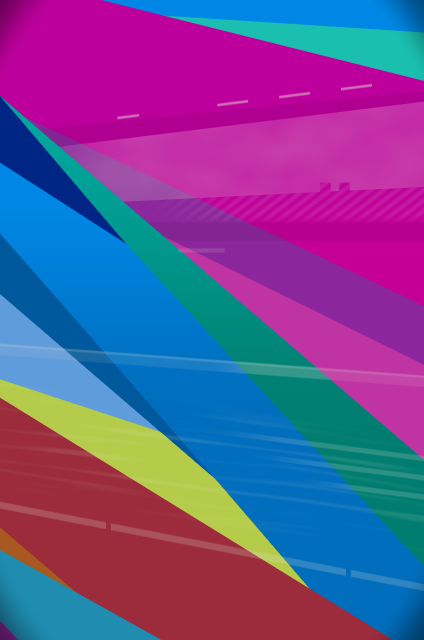
Reproduce this background procedurally as a WebGL 1 fragment shader.

```glsl
precision highp float;
// Overlapping slanted colour panels on glossy glass, with faint reflections of a roof, clouds and rails.
uniform vec2 u_resolution;

// Panel colours
const vec3 MAGENTA = vec3(0.74, 0.0, 0.61);
const vec3 HOT_PINK = vec3(0.77, 0.0, 0.59);
const vec3 PINK = vec3(0.75, 0.20, 0.64);
const vec3 PURPLE = vec3(0.55, 0.15, 0.61);
const vec3 SKY_BLUE = vec3(0.0, 0.53, 0.90);
const vec3 BLUE = vec3(0.0, 0.43, 0.74);
const vec3 MINT = vec3(0.10, 0.75, 0.69);
const vec3 TEAL = vec3(0.0, 0.65, 0.61);
const vec3 GREEN = vec3(0.0, 0.49, 0.44);
const vec3 NAVY = vec3(0.0, 0.15, 0.52);
const vec3 DEEP_BLUE = vec3(0.0, 0.35, 0.61);
const vec3 PALE_BLUE = vec3(0.37, 0.61, 0.86);
const vec3 LIME = vec3(0.71, 0.80, 0.29);
const vec3 RED = vec3(0.61, 0.17, 0.23);
const vec3 ORANGE = vec3(0.66, 0.35, 0.13);
const vec3 CYAN = vec3(0.12, 0.55, 0.69);
const vec3 GLARE = vec3(0.88, 0.87, 0.82);

// Edges as (height at the left side, slope); width is 1, y runs down to 1.5
const vec2 TOP_EDGE = vec2(-0.0594, 0.249);
const vec2 MINT_EDGE = vec2(0.012, 0.064);
const vec2 PURPLE_TOP = vec2(0.247, 0.470);
const vec2 PURPLE_LOW = vec2(0.365, 0.490);
const vec2 GREEN_TOP = vec2(0.225, 0.853);
const vec2 GREEN_LOW_A = vec2(0.225, 1.165);
const vec2 GREEN_LOW_B = vec2(0.252, 1.076);
const vec2 NAVY_LOW = vec2(0.381, 0.640);
const vec2 DEEP_TOP = vec2(0.547, 1.135);
const vec2 DEEP_LOW = vec2(0.689, 0.855);
const vec2 LIME_TOP_A = vec2(0.889, 0.326);
const vec2 LIME_TOP_B = vec2(0.535, 1.157);
const vec2 RED_TOP = vec2(0.932, 0.613);
const vec2 ORANGE_TOP = vec2(1.236, 0.850);
const vec2 CYAN_TOP = vec2(1.289, 0.554);
const vec2 CORNER_TOP = vec2(1.455, 1.05);
const vec2 HAZE_TOP = vec2(0.361, -0.123);
const vec2 ROOF_TOP = vec2(0.487, -0.049);

float pixel;

// Coverage of the half plane below an edge
float below(vec2 p, vec2 edge) {
  return clamp((p.y - edge.x - edge.y * p.x) / (pixel * sqrt(1.0 + edge.y * edge.y)) + 0.5, 0.0, 1.0);
}

// Soft strip centred on an edge
float strip(vec2 p, vec2 edge, float halfWidth) {
  float d = abs(p.y - edge.x - edge.y * p.x);
  return 1.0 - smoothstep(halfWidth - pixel, halfWidth + pixel, d);
}

float span(float x, float a, float b) {
  return smoothstep(a - pixel, a + pixel, x) * (1.0 - smoothstep(b - pixel, b + pixel, x));
}

vec2 gradient(vec2 cell) {
  float a = 6.2832 * fract(sin(dot(cell, vec2(127.1, 311.7))) * 43758.5);
  return vec2(cos(a), sin(a));
}

float noise(vec2 p) {
  vec2 i = floor(p), f = fract(p), e = vec2(1.0, 0.0);
  vec2 u = f * f * f * (f * (f * 6.0 - 15.0) + 10.0);
  return mix(mix(dot(gradient(i), f), dot(gradient(i + e), f - e), u.x),
             mix(dot(gradient(i + e.yx), f - e.yx), dot(gradient(i + 1.0), f - 1.0), u.x), u.y);
}

vec3 panels(vec2 p, float wall) {
  vec3 c = mix(MAGENTA, HOT_PINK, smoothstep(0.4, 0.6, p.y));
  c = mix(c, PURPLE, below(p, PURPLE_TOP));
  c = mix(c, PINK, below(p, PURPLE_LOW));
  vec3 top = mix(SKY_BLUE, MINT, below(p, MINT_EDGE));
  c = mix(top, c, below(p, TOP_EDGE));
  c = mix(c, mix(TEAL, GREEN, smoothstep(0.25, 1.05, p.y)), wall);
  float blueSide = below(p, GREEN_LOW_A) + below(p, GREEN_LOW_B);
  blueSide = min(blueSide, 1.0);
  vec3 blue = mix(SKY_BLUE, BLUE, smoothstep(0.4, 1.0, p.y));
  c = mix(c, mix(NAVY, blue, below(p, NAVY_LOW)), blueSide);
  c = mix(c, DEEP_BLUE, below(p, DEEP_TOP) * (1.0 - step(0.51, p.x)));
  float deepLow = below(p, DEEP_LOW);
  c = mix(c, PALE_BLUE, deepLow * (1.0 - step(0.51, p.x)));
  c = mix(c, LIME, below(p, LIME_TOP_A) * deepLow * below(p, LIME_TOP_B));
  c = mix(c, RED, below(p, RED_TOP));
  c = mix(c, ORANGE, below(p, ORANGE_TOP) * below(p, RED_TOP) * (1.0 - step(0.19, p.x)));
  c = mix(c, CYAN, below(p, CYAN_TOP));
  return mix(c, PURPLE, below(p, CORNER_TOP));
}

void main() {
  pixel = 1.0 / u_resolution.x;
  vec2 uv = gl_FragCoord.xy / u_resolution;
  vec2 p = vec2(uv.x, (1.0 - uv.y) * 1.5);
  float wall = below(p, GREEN_TOP);
  vec3 color = panels(p, wall);

  // Cloudy haze and ribbed roof seen in the magenta panels
  float pinkArea = (1.0 - wall) * below(p, TOP_EDGE);
  float roof = below(p, ROOF_TOP);
  for (int i = 0; i < 2; i++) {
    float x = 0.755 + 0.045 * float(i);
    roof = max(roof, span(p.x, x, x + 0.025) * span(p.y, 0.428, 0.46));
  }
  float cloud = noise(p * vec2(5.0, 9.0)) + 0.5 * noise(p * vec2(13.0, 19.0));
  float haze = below(p, HAZE_TOP) * (1.0 - roof) * smoothstep(0.0, 0.3, p.x);
  color = mix(color, GLARE, pinkArea * haze * (0.23 + 0.09 * cloud));
  float shade = below(p, HAZE_TOP - vec2(0.05, -0.025)) * (1.0 - below(p, HAZE_TOP));
  color *= 1.0 - 0.07 * shade * pinkArea;
  float ribs = 0.5 + 0.5 * sin((p.x + p.y * 1.3) * 200.0);
  float ribArea = roof * (1.0 - smoothstep(0.50, 0.53, p.y)) * smoothstep(0.3, 0.6, p.x);
  color = mix(color, GLARE, 0.13 * ribs * ribArea * pinkArea);
  color *= 1.0 - 0.06 * pinkArea * span(p.y, 0.52, 0.565);

  // Lamp dashes
  float dash = span(fract((p.x - 0.51) / 0.146), 0.02, 0.52) * step(0.5, p.x) * step(p.x, 0.91);
  dash = max(dash, span(p.x, 0.277, 0.328));
  color = mix(color, GLARE, 0.5 * dash * strip(p, vec2(0.312, -0.128), 0.003));
  color = mix(color, GLARE, 0.15 * span(p.x, 0.42, 0.53) * strip(p, vec2(0.587, 0.0), 0.005));

  // Rails and motion streaks across the lower panels
  float slide = p.y - 0.13 * p.x;
  float streak = smoothstep(0.05, 0.5, noise(vec2(p.x * 2.5, slide * 55.0)));
  float streakArea = smoothstep(0.86, 0.96, slide) * (1.0 - smoothstep(1.05, 1.22, slide));
  color = mix(color, GLARE, 0.13 * streak * streakArea);
  for (int i = 0; i < 3; i++) {
    float k = float(i);
    float reach = smoothstep(0.45 + 0.12 * k, 0.75 + 0.06 * k, p.x);
    color = mix(color, GLARE, 0.20 * reach * strip(p, vec2(0.945 + 0.045 * k, 0.13), 0.006));
  }
  float rail = strip(p, vec2(0.819, 0.075), 0.013);
  color = mix(color, GLARE, rail * (0.11 + 0.13 * smoothstep(0.5, 0.6, p.x) * wall));
  color = mix(color, GLARE, 0.18 * strip(p, vec2(0.808, 0.075), 0.003));
  float joint = span(fract((p.x - 0.25) / 0.566), 0.02, 1.0);
  color = mix(color, GLARE, 0.22 * joint * strip(p, vec2(1.184, 0.193), 0.008));

  // Gentle corner shading
  vec2 q = abs(uv - 0.5) * 2.0;
  color *= 1.0 - 0.45 * smoothstep(1.23, 1.43, length(q));
  gl_FragColor = vec4(color, 1.0);
}
```
